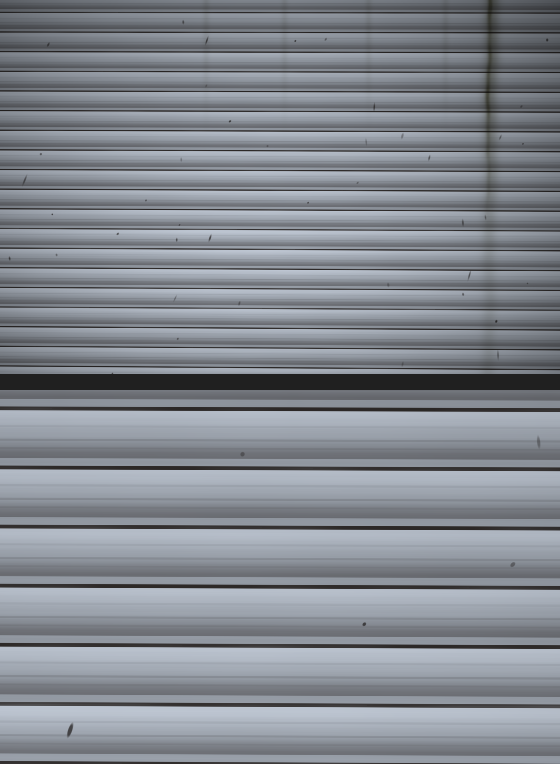
Top, the full canvas; bottom, a detail of the centre.
This texture is drawn by a WebGL 1 fragment shader. Its source:

```glsl
precision highp float;
uniform vec2 u_resolution;

// Slat layout, measured downward from the top edge
const float SLATS_LEFT = 19.04;
const float SLATS_RIGHT = 18.88;
const float FIRST_GAP = 0.033;
const float GAP_TILT = 0.002;
const float GAP_HALF_WIDTH = 0.032;
const float LIP_START = 0.84;

// Brightness across one slat
const float CROWN_TONE = 0.735;
const float BELLY_TONE = 0.615;
const float UNDERSIDE_TONE = 0.42;
const float LIP_TONE = 0.59;
const float ROW_VARIATION = 0.05;

// Colours
const vec3 STEEL_TINT = vec3(0.958, 1.0, 1.06);
const vec3 SHADOW_TINT = vec3(0.99, 1.0, 1.05);
const vec3 GAP_COLOR = vec3(0.17, 0.155, 0.15);
const vec3 STAIN_TINT = vec3(0.60, 0.59, 0.51);
const vec3 SPECK_COLOR = vec3(0.16, 0.15, 0.15);

// Wear and light
const float STAIN_X = 0.874;
const float SPECK_CELL = 0.085;
const float SPECK_CHANCE = 0.13;
const vec2 LIGHT_CENTER = vec2(0.46, 0.62);

float hash(vec2 p) {
  return fract(sin(dot(p, vec2(127.1, 311.7))) * 4375.85);
}

float bell(float x, float width) {
  return exp(-x * x / (width * width));
}

// Soft-edged horizontal line, in slat units
float lineMask(float dist, float halfWidth, float pixel) {
  return 1.0 - smoothstep(halfWidth - 0.5 * pixel, halfWidth + 0.5 * pixel, abs(dist));
}

// Layered sines, mostly within -1 to 1
float waves(float x) {
  return 0.5 * sin(x) + 0.3 * sin(2.3 * x + 1.7) + 0.2 * sin(5.1 * x + 0.6);
}

// Brightness from the top (0) to the bottom (1) of a slat
float slatTone(float t, float pixel) {
  float tone = mix(CROWN_TONE, BELLY_TONE, smoothstep(0.05, 0.55, t));
  tone = mix(tone, UNDERSIDE_TONE, smoothstep(0.45, LIP_START, t));
  tone -= 0.035 * lineMask(t - 0.30, 0.018, pixel);
  tone -= 0.060 * lineMask(t - 0.53, 0.018, pixel);
  tone -= 0.030 * lineMask(t - 0.67, 0.015, pixel);
  float lip = smoothstep(LIP_START - 0.5 * pixel, LIP_START + 0.5 * pixel, t);
  return mix(tone, LIP_TONE, lip);
}

// Sparse slanted scratches and dots, one candidate per cell
float specks(vec2 cell, vec2 local, float slatHeight, float pixel) {
  float seed = hash(cell + 3.7);
  vec2 center = vec2(0.2) + 0.6 * vec2(hash(cell + 11.3), hash(cell + 23.9));
  vec2 d = (local - center) * vec2(SPECK_CELL, slatHeight);
  d.x += d.y * (hash(cell + 5.1) - 0.2) * 0.6;
  d.y *= mix(0.2, 1.0, hash(cell + 31.4));
  float radius = mix(0.0008, 0.0022, hash(cell + 47.2));
  float mask = 1.0 - smoothstep(radius - 0.5 * pixel, radius + pixel, length(d));
  return mask * step(seed, SPECK_CHANCE) * mix(0.35, 0.9, hash(cell + 61.8));
}

void main() {
  vec2 uv = gl_FragCoord.xy / u_resolution;
  float down = 1.0 - uv.y;
  float across = gl_FragCoord.x / u_resolution.y;
  float pixel = 1.0 / u_resolution.y;

  // Slightly fanned rows of slats
  float count = mix(SLATS_LEFT, SLATS_RIGHT, uv.x);
  float rows = (down - FIRST_GAP - GAP_TILT * uv.x) * count;
  float row = floor(rows);
  float t = fract(rows);
  float rowPixel = count * pixel;

  // Slat shading with row differences and brushed streaks
  float tone = slatTone(t, rowPixel);
  tone *= 1.0 + ROW_VARIATION * (hash(vec2(row, 2.0)) - 0.5);
  tone += 0.008 * waves(t * 34.0 + row * 1.9) + 0.006 * waves(across * 9.0 + row * 4.3);
  vec3 color = tone * mix(SHADOW_TINT, STEEL_TINT, smoothstep(0.3, 0.6, tone));

  // Gaps of uneven darkness
  float gapRow = floor(rows + 0.5);
  float gapDist = rows - gapRow;
  float grime = 0.78 + 0.22 * hash(vec2(gapRow, 7.0)) + 0.1 * waves(across * 13.0 + gapRow * 2.7);
  color = mix(color, GAP_COLOR, clamp(grime, 0.0, 1.0) * lineMask(gapDist, GAP_HALF_WIDTH, rowPixel));

  // Running stain: wide haze, dark core, heavier near the top
  float drift = 0.0025 * waves(down * 17.0) - 0.006 * down;
  float offset = uv.x - STAIN_X - drift;
  float fade = mix(1.0, 0.3, smoothstep(0.1, 0.8, down));
  float patchy = 0.75 + 0.35 * waves(down * 23.0 + 2.0);
  float stain = 0.65 * bell(offset - 0.004, 0.013) * fade;
  stain += 0.75 * bell(offset, 0.004) * patchy * fade * (1.0 - smoothstep(0.35, 0.65, down));

  // Faint secondary runs
  for (int i = 0; i < 4; i++) {
    float k = float(i);
    float runX = 0.36 + 0.143 * k + 0.02 * hash(vec2(k, 9.0));
    stain += 0.16 * bell(uv.x - runX, 0.006) * (1.0 - smoothstep(0.05, 0.4, down));
  }
  color *= mix(vec3(1.0), STAIN_TINT, clamp(stain, 0.0, 1.2));

  // Specks and scratches
  vec2 grid = vec2(across / SPECK_CELL, rows);
  color = mix(color, SPECK_COLOR, specks(floor(grid), fract(grid), 1.0 / count, pixel));

  // Light falling off toward the corners
  vec2 away = (uv - vec2(LIGHT_CENTER.x, 1.0 - LIGHT_CENTER.y)) * vec2(1.15, 0.95);
  color *= 1.04 - 0.75 * dot(away, away);

  gl_FragColor = vec4(clamp(color, 0.0, 1.0), 1.0);
}
```
